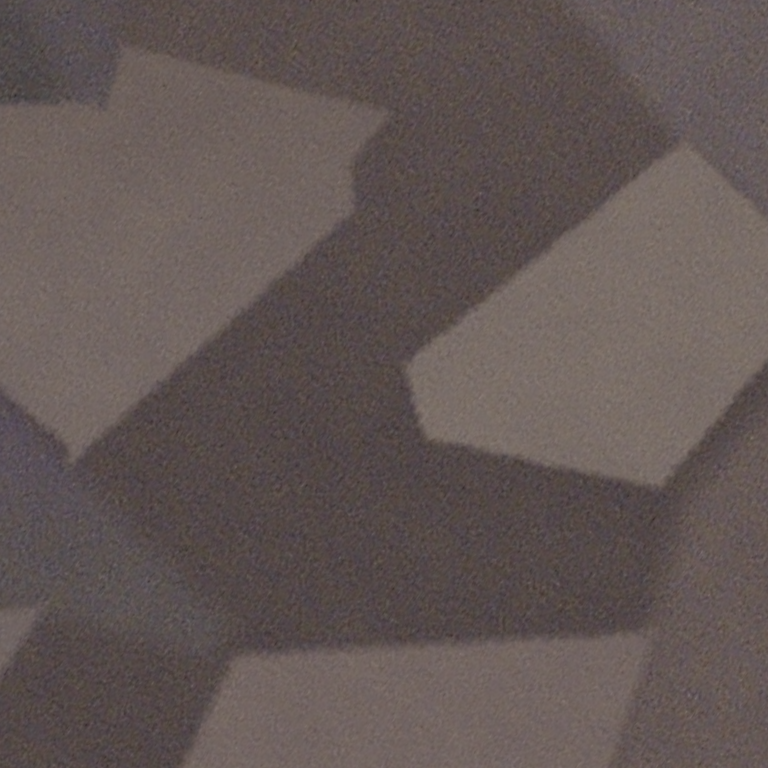
Write a three.js fragment shader that draws this pattern.

```glsl
// Dim, soft-edged pale slabs and bluish bands scattered over a brown ground.
// Each shape is a convex quad made from half-planes; layers are blended in
// order, then gradient noise adds cloudy tint, coloured grain and sparse specks.
varying vec2 vUv;

vec2 hashGradient(vec2 cell) {
  vec3 q = fract(cell.xyx * vec3(0.1031, 0.1030, 0.0973));
  q += dot(q, q.yzx + 33.33);
  float angle = 6.2832 * fract((q.x + q.y) * q.z);
  return vec2(cos(angle), sin(angle));
}

float gradientNoise(vec2 p) {
  vec2 i = floor(p), f = fract(p);
  vec2 u = f * f * f * (f * (f * 6.0 - 15.0) + 10.0);
  vec2 e = vec2(1.0, 0.0);
  float low = mix(dot(hashGradient(i), f), dot(hashGradient(i + e), f - e), u.x);
  float high = mix(dot(hashGradient(i + e.yx), f - e.yx),
                   dot(hashGradient(i + 1.0), f - 1.0), u.x);
  return mix(low, high, u.y);
}

// Signed distance to the line a-b, negative on its right side
float edge(vec2 p, vec2 a, vec2 b) {
  vec2 d = normalize(b - a);
  return dot(p - a, vec2(-d.y, d.x));
}

// Convex quad with corners in clockwise order
float quad(vec2 p, vec2 a, vec2 b, vec2 c, vec2 d) {
  return max(max(edge(p, a, b), edge(p, b, c)), max(edge(p, c, d), edge(p, d, a)));
}

float cover(float dist, float blur) {
  return 1.0 - smoothstep(-blur, blur, dist);
}

void main() {
  // Slightly ragged outlines
  vec2 p = vUv + 0.005 * vec2(gradientNoise(vUv * 85.0), gradientNoise(vUv * 85.0 + 41.0))
         + 0.003 * vec2(gradientNoise(vUv * 24.0 + 3.0), gradientNoise(vUv * 24.0 + 77.0));

  // Ground: darker towards the lower middle
  vec3 color = mix(vec3(0.322, 0.280, 0.277), vec3(0.352, 0.306, 0.298),
                   smoothstep(0.45, 0.95, p.y));

  // Faint bluish and brown bands
  float topLeft = quad(p, vec2(-0.06, 1.06), vec2(0.14, 1.06), vec2(0.17, 0.84), vec2(-0.06, 0.83));
  float corner = quad(p, vec2(-0.06, 1.02), vec2(0.03, 1.0), vec2(0.10, 0.85), vec2(-0.06, 0.83));
  float topRight = quad(p, vec2(0.70, 1.05), vec2(1.06, 1.06), vec2(1.06, 0.67), vec2(0.885, 0.815));
  float lowLeft = quad(p, vec2(-0.06, 0.54), vec2(0.30, 0.186), vec2(0.27, 0.15), vec2(-0.06, 0.23));
  float lowRight = quad(p, vec2(1.06, 0.55), vec2(1.06, -0.06), vec2(0.775, -0.06), vec2(0.89, 0.34));
  color = mix(color, vec3(0.350, 0.315, 0.325), cover(topLeft, 0.030));
  color = mix(color, vec3(0.310, 0.284, 0.284), cover(corner, 0.030));
  color = mix(color, vec3(0.400, 0.357, 0.358), cover(topRight, 0.020));
  vec3 bandColor = mix(vec3(0.350, 0.318, 0.318), vec3(0.345, 0.306, 0.350),
                       smoothstep(0.25, 0.50, p.y));
  color = mix(color, bandColor, cover(lowLeft, 0.024));
  color = mix(color, vec3(0.392, 0.342, 0.333), cover(lowRight, 0.030));

  // Pale slabs: the left one is a union of three quads, the right one has a cut corner
  float left = quad(p, vec2(0.159, 0.941), vec2(0.510, 0.854), vec2(0.313, 0.603), vec2(0.078, 0.609));
  left = min(left, quad(p, vec2(0.08, 0.870), vec2(0.456, 0.779), vec2(0.462, 0.727), vec2(0.09, 0.394)));
  left = min(left, quad(p, vec2(-0.08, 0.863), vec2(0.125, 0.868), vec2(0.13, 0.385), vec2(-0.08, 0.560)));
  left = max(left, edge(p, vec2(0.462, 0.727), vec2(0.098, 0.401)));
  float right = quad(p, vec2(0.892, 0.818), vec2(1.087, 0.634), vec2(0.859, 0.365), vec2(0.437, 0.454));
  right = max(right, edge(p, vec2(0.553, 0.430), vec2(0.526, 0.525)));
  float bottom = quad(p, vec2(0.306, 0.147), vec2(0.853, 0.177), vec2(0.775, -0.06), vec2(0.21, -0.06));
  float chip = quad(p, vec2(-0.06, 0.20), vec2(0.06, 0.212), vec2(-0.013, 0.10), vec2(-0.06, 0.03));
  float leftCover = cover(left, 0.008);
  float rightCover = cover(right, 0.008);
  float bottomCover = cover(bottom, 0.011);
  float chipCover = cover(chip, 0.011);
  vec3 leftColor = mix(vec3(0.452, 0.404, 0.388), vec3(0.424, 0.374, 0.356),
                       smoothstep(0.55, 0.95, p.y));
  color = mix(color, leftColor, leftCover);
  color = mix(color, vec3(0.474, 0.426, 0.402), rightCover);
  color = mix(color, vec3(0.450, 0.397, 0.382), bottomCover);
  color = mix(color, vec3(0.432, 0.387, 0.380), chipCover);
  float pale = max(max(leftCover, rightCover), max(bottomCover, chipCover));

  // Cloudy tint and blotchy colour noise on a turned grid
  vec2 g = mat2(0.82, 0.57, -0.57, 0.82) * vUv;
  float tint = gradientNoise(vUv * 9.0 + 7.0) + 0.8 * gradientNoise(g * 28.0 + 53.0);
  float blotch = gradientNoise(g * 38.0 + 19.0) + 0.7 * gradientNoise(g * 85.0 + 63.0);
  float redGreen = gradientNoise(g.yx * 70.0 + 87.0);
  color += 0.014 * tint * vec3(1.0, 0.95, 0.6);
  color += mix(0.034, 0.020, pale) * blotch * vec3(0.35, 0.25, -0.9);
  color += mix(0.020, 0.012, pale) * redGreen * vec3(1.0, -0.5, 0.3);

  // Fine grain, with cubed noise for sparse sharp specks
  float grain = gradientNoise(g * vec2(190.0, 130.0) + 5.0)
              + 0.8 * gradientNoise(g.yx * vec2(220.0, 270.0) + 31.0);
  float speck = gradientNoise(g * vec2(225.0, 150.0) + 91.0);
  grain = 0.8 * grain + 3.2 * speck * speck * speck;
  float strength = 1.0 + 0.9 * gradientNoise(g * 50.0 + 11.0);
  color += mix(0.068, 0.048, pale) * grain * strength;

  gl_FragColor = vec4(color, 1.0);
}
```
